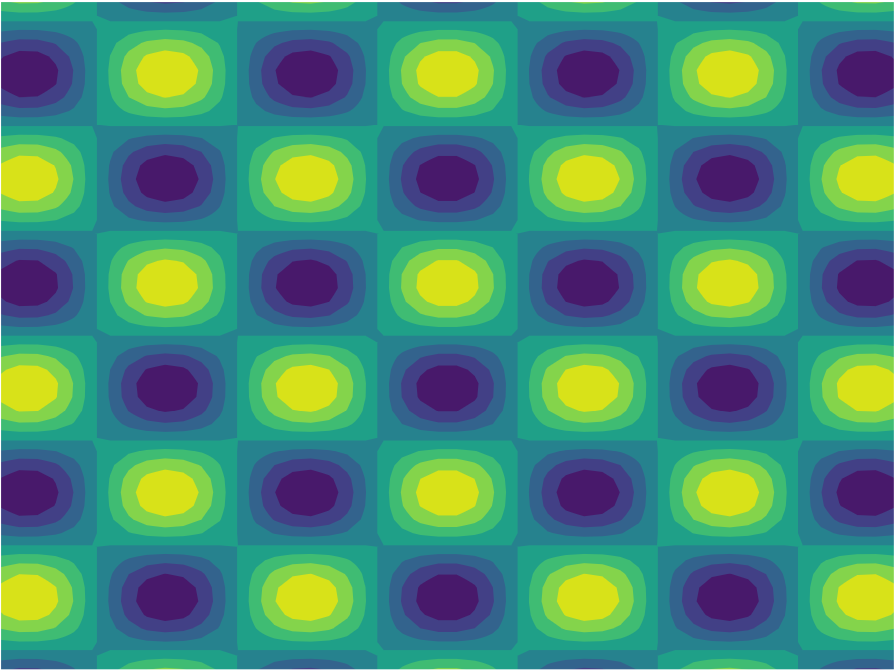
This pattern is drawn by a Shadertoy shader. Its source:

```glsl
const float GRID_CELLS = 49.0;
const float HALF_DOMAIN = 10.0;
const float LEVEL_STEP = 0.25;
const int BANDS = 8;
const vec2 FRAME_MIN = vec2(0.0012, 0.0040);
const vec2 FRAME_MAX = vec2(0.9976, 0.9969);
const vec3 PAPER = vec3(1.0);

// Purple to yellow ramp, one colour per height band
const vec3 RAMP[BANDS] = vec3[BANDS](
    vec3(0.282, 0.098, 0.420), vec3(0.259, 0.251, 0.525),
    vec3(0.200, 0.388, 0.553), vec3(0.149, 0.510, 0.557),
    vec3(0.122, 0.627, 0.533), vec3(0.247, 0.737, 0.451),
    vec3(0.518, 0.831, 0.294), vec3(0.847, 0.886, 0.098));

// Wave height at a grid node
float nodeHeight(vec2 node) {
    vec2 p = (node / GRID_CELLS * 2.0 - 1.0) * HALF_DOMAIN;
    return cos(p.x) * sin(p.y);
}

float coverage(float distancePx) {
    return clamp(distancePx + 0.5, 0.0, 1.0);
}

// Signed distance to the zero contour of a cell, positive where higher.
// Corners are ordered so that bit 0 is right and bit 1 is top.
float contourDistance(vec4 d, vec2 p, vec2 cellPx) {
    bool meanAbove = dot(d, vec4(0.25)) > 1e-4;
    float nearest = 1e6;
    float cutSign = 0.0;

    // Straight cuts across isolated corners, resolved by the mean at saddles
    for (int i = 0; i < 4; i++) {
        bool above = d[i] > 0.0;
        bool alone = above != (d[i ^ 1] > 0.0) && above != (d[i ^ 2] > 0.0);
        bool saddle = above == (d[i ^ 3] > 0.0);
        if (alone && (!saddle || above != meanAbove)) {
            vec2 corner = vec2(i & 1, i >> 1);
            vec2 reach = d[i] / (d[i] - vec2(d[i ^ 1], d[i ^ 2]));
            reach = max(reach, 1e-3);
            vec2 offset = abs(p - corner);
            float side = dot(offset, reach.yx) - reach.x * reach.y;
            nearest = min(nearest, side / length(reach.yx / cellPx));
            cutSign = above ? -1.0 : 1.0;
        }
    }
    if (cutSign != 0.0) return cutSign * nearest;

    // Otherwise the contour crosses between opposite edges
    float height = mix(mix(d.x, d.y, p.x), mix(d.z, d.w, p.x), p.y);
    vec2 slope = vec2(mix(d.y - d.x, d.w - d.z, p.y),
                      mix(d.z - d.x, d.w - d.y, p.x)) / cellPx;
    return height / max(length(slope), 1e-6);
}

// Filled contour bands of the sampled wave
vec3 contourBands(vec2 gridPos, vec2 cellPx) {
    vec2 cell = clamp(floor(gridPos), 0.0, GRID_CELLS - 1.0);
    vec2 p = gridPos - cell;
    vec4 heights = vec4(nodeHeight(cell),
                        nodeHeight(cell + vec2(1.0, 0.0)),
                        nodeHeight(cell + vec2(0.0, 1.0)),
                        nodeHeight(cell + 1.0));
    vec3 color = RAMP[0];
    for (int i = 1; i < BANDS; i++) {
        float level = float(i) * LEVEL_STEP - 1.0;
        float d = contourDistance(heights - level, p, cellPx);
        color = mix(color, RAMP[i], coverage(d));
    }
    return color;
}

void mainImage(out vec4 fragColor, in vec2 fragCoord) {
    vec2 uv = fragCoord / iResolution.xy;
    vec2 frameSize = FRAME_MAX - FRAME_MIN;
    vec2 cellPx = frameSize * iResolution.xy / GRID_CELLS;
    vec2 gridPos = clamp((uv - FRAME_MIN) / frameSize, 0.0, 1.0) * GRID_CELLS;
    vec3 color = contourBands(gridPos, cellPx);

    // Thin pale margin around the plot
    vec2 inset = min(uv - FRAME_MIN, FRAME_MAX - uv) * iResolution.xy;
    float inside = coverage(inset.x) * coverage(inset.y);
    fragColor = vec4(mix(PAPER, color, inside), 1.0);
}
```
